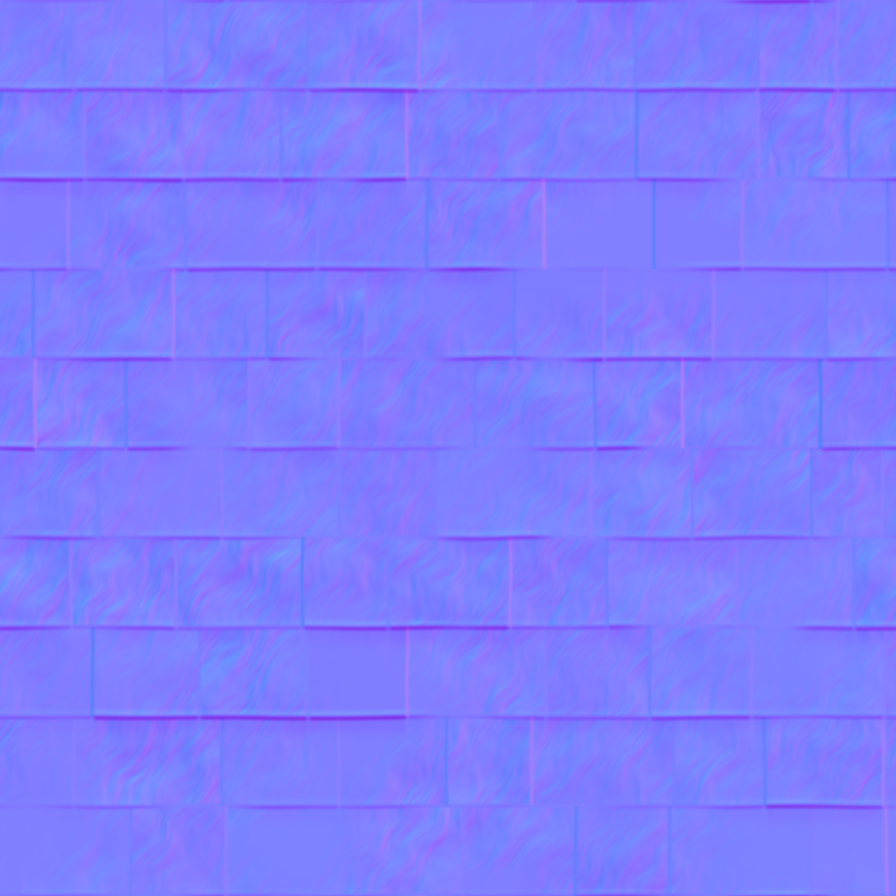
This texture map is drawn by a three.js fragment shader. Its source:

```glsl
varying vec2 vUv;

const float ROWS = 10.0;
const float COLUMNS = 8.0;

float hash(vec2 p) {
  vec3 q = fract(p.xyx * vec3(0.1031, 0.1030, 0.0973));
  q += dot(q, q.yzx + 33.33);
  return fract((q.x + q.y) * q.z);
}

vec2 latticeGradient(vec2 cell, float period) {
  float angle = 6.2832 * hash(mod(cell, period) + 0.7);
  return vec2(cos(angle), sin(angle));
}

float gradientNoise(vec2 p, float period) {
  vec2 cell = floor(p);
  vec2 f = p - cell;
  vec2 u = f * f * f * (f * (f * 6.0 - 15.0) + 10.0);
  vec2 e = vec2(1.0, 0.0);
  float a = dot(latticeGradient(cell, period), f);
  float b = dot(latticeGradient(cell + e.xy, period), f - e.xy);
  float c = dot(latticeGradient(cell + e.yx, period), f - e.yx);
  float d = dot(latticeGradient(cell + e.xx, period), f - e.xx);
  return mix(mix(a, b, u.x), mix(c, d, u.x), u.y);
}

float softLine(float d, float width) {
  return exp(-d * d / (width * width));
}

// Position of a vertical joint, in column units
float jointAt(float column, float row) {
  return column + 0.42 * hash(vec2(mod(column, COLUMNS) + 3.0, row + 17.0));
}

// Column, distance to the left joint, distance to the right joint
vec3 slateAt(float x, float row) {
  float t = x * COLUMNS + hash(vec2(row, 41.0)) * COLUMNS;
  float column = floor(t);
  column -= step(t, jointAt(column, row));
  float left = t - jointAt(column, row);
  float right = jointAt(column + 1.0, row) - t;
  return vec3(column, vec2(left, right) / COLUMNS);
}

float slateLift(float column, float row) {
  return hash(vec2(mod(column, COLUMNS) + 61.0, row + 5.0));
}

// Cleft stone: steep slanted streaks over broad swells
float stoneHeight(vec2 p, float seed) {
  vec2 streak = vec2(p.x - 0.5 * p.y, 0.4 * p.x + p.y) * vec2(34.0, 13.0) + seed * 90.0;
  streak.x += 0.5 * gradientNoise(p * 22.0 + seed * 50.0, 256.0);
  float height = 0.0035 * gradientNoise(p * 13.0 + seed * 70.0, 256.0);
  float amplitude = 0.0018;
  for (int i = 0; i < 3; i++) {
    height += amplitude * gradientNoise(streak, 256.0);
    streak = streak * 1.9 + 11.3;
    amplitude *= 0.46;
  }
  return height;
}

vec2 stoneSlope(vec2 p, float seed) {
  vec2 e = vec2(0.0015, 0.0);
  float h = stoneHeight(p, seed);
  return (vec2(stoneHeight(p + e.xy, seed), stoneHeight(p + e.yx, seed)) - h) / e.x;
}

// Step between neighbouring slates of one row
float jointSlope(vec3 slate, float row) {
  float lift = slateLift(slate.x, row);
  float stepLeft = lift - slateLift(slate.x - 1.0, row);
  float stepRight = slateLift(slate.x + 1.0, row) - lift;
  return 0.42 * (stepLeft * softLine(slate.y, 0.0023) + stepRight * softLine(slate.z, 0.0023));
}

// Overlapping lower edge: dark step, rounded lip and soft hollow beneath
float overlapSlope(float d, float strength) {
  float edge = 0.62 * softLine(d + 0.0008, 0.0026);
  float lip = 0.17 * softLine(d - 0.005, 0.0032);
  float hollow = 0.09 * softLine(d + 0.009, 0.010);
  return strength * (edge - lip + hollow);
}

void main() {
  // Slightly uneven courses
  vec2 wobble = vec2(gradientNoise(vUv * 14.0 + 0.5, 14.0), gradientNoise(vUv * 11.0 + 0.3, 11.0));
  vec2 p = vUv + 0.0022 * wobble;
  float row = mod(floor(p.y * ROWS), ROWS);
  vec3 slate = slateAt(p.x, row);
  float seed = hash(vec2(mod(slate.x, COLUMNS) + 23.0, row + 31.0));

  // Worn surface, calmer in patches and on some slates
  float line = floor(p.y * ROWS + 0.5);
  float d = p.y - line / ROWS;
  float wear = gradientNoise(vUv * 6.0 + 0.2, 6.0);
  float roughness = mix(0.55, 1.15, seed) * smoothstep(-0.55, 0.15, wear);
  float inside = smoothstep(0.0, 0.004, min(abs(d), min(slate.y, slate.z)));
  vec2 tilt = 0.05 * (vec2(fract(seed * 37.0), fract(seed * 91.0)) - 0.5);
  vec2 local = vec2(slate.y, fract(p.y * ROWS) / ROWS);
  vec2 slope = inside * (tilt + roughness * stoneSlope(local, seed));

  // Joints and overlaps, eroded in places
  slope.x += jointSlope(slate, row);
  float upperRow = mod(line, ROWS);
  vec3 upper = slateAt(p.x, upperRow);
  float erosion = smoothstep(-0.5, 0.2, gradientNoise(vUv * 10.0 + 0.5, 10.0));
  float corner = smoothstep(0.0, 0.005, min(upper.y, upper.z));
  float strength = mix(0.25, 1.1, slateLift(upper.x, upperRow)) * erosion * mix(0.5, 1.0, corner);
  slope.y += overlapSlope(d, strength);

  vec3 normal = normalize(vec3(-slope, 1.0));
  gl_FragColor = vec4(0.5 + 0.5 * normal, 1.0);
}
```
